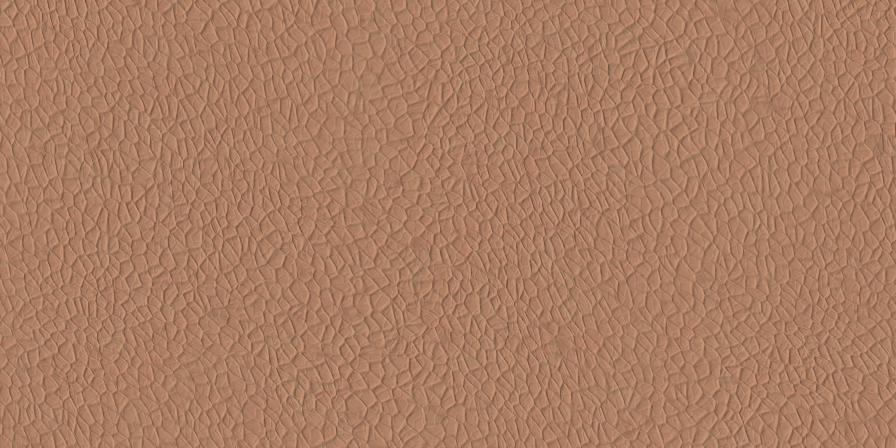
Give the GLSL for this texture, as a WebGL 2 fragment shader.

```glsl
#version 300 es
precision highp float;

#define CELLS_ALONG 27.0
#define CELLS_ACROSS 41.0
#define GRAIN_ANGLE -1.0
#define JITTER 0.95
#define CREASE_WIDTH 0.36
#define RELIEF 0.20
#define CREASE_SHADE 0.05
#define LIGHT_DIR vec2(-0.90, 0.43)
#define SLOPE_STEP 0.0026

uniform vec2 u_resolution;
out vec4 fragColor;

float hash(vec2 p) {
    return fract(sin(dot(p, vec2(127.1, 311.7))) * 43758.5453);
}

vec2 hash2(vec2 p) {
    return vec2(hash(p), hash(p + 57.3));
}

float noise(vec2 p) {
    vec2 cell = floor(p), f = fract(p);
    f = f * f * (3.0 - 2.0 * f);
    float low = mix(hash(cell), hash(cell + vec2(1, 0)), f.x);
    float high = mix(hash(cell + vec2(0, 1)), hash(cell + vec2(1, 1)), f.x);
    return mix(low, high, f.y);
}

vec2 noise2(vec2 p) {
    return vec2(noise(p), noise(p + 31.7)) - 0.5;
}

// Gap between the two nearest seeds: zero along the cell borders
float borderGap(vec2 p) {
    vec2 cell = floor(p), f = fract(p);
    float nearest = 8.0, second = 8.0;
    for (int y = -1; y <= 1; y++) {
        for (int x = -1; x <= 1; x++) {
            vec2 offset = vec2(x, y);
            vec2 seed = offset + 0.5 + JITTER * (hash2(cell + offset) - 0.5);
            float d = length(seed - f);
            second = min(second, max(nearest, d));
            nearest = min(nearest, d);
        }
    }
    return second - nearest;
}

// Pebbles in x, their border gap in y
vec2 leather(vec2 p) {
    vec2 bent = p + 0.07 * noise2(p * 3.0) + 0.014 * noise2(p * 22.0);
    float c = cos(GRAIN_ANGLE), s = sin(GRAIN_ANGLE);
    vec2 grain = vec2(c * bent.x + s * bent.y, c * bent.y - s * bent.x);
    grain *= vec2(CELLS_ALONG, CELLS_ACROSS);

    float gap = borderGap(grain);
    float wrinkle = borderGap(grain * vec2(1.5, 1.3) + 13.4);
    float depth = mix(0.8, 1.2, noise(p * 6.0 + 4.0));
    float pebble = smoothstep(-0.08, CREASE_WIDTH, gap) + 0.38 * gap;
    float fold = 0.36 * smoothstep(-0.04, 0.28, wrinkle);
    float pores = 0.16 * noise(p * 130.0);
    return vec2(depth * (pebble + fold) + pores, gap);
}

void main() {
    vec2 p = gl_FragCoord.xy / u_resolution.y;

    // Surface slope
    vec2 here = leather(p);
    vec2 slope = vec2(leather(p + vec2(SLOPE_STEP, 0.0)).x,
                      leather(p + vec2(0.0, SLOPE_STEP)).x) - here.x;

    // Light falls across the grain; creases stay in slight shade
    float lit = -dot(slope, LIGHT_DIR);
    float crease = 1.0 - smoothstep(0.0, 0.22, here.y);
    float tone = RELIEF * clamp(-lit, -0.75, 0.40) - CREASE_SHADE * crease;
    tone += 0.008 * (noise(p * 2.5 + 9.0) - 0.5);
    tone += 0.030 * (noise(p * 105.0) - 0.5);

    // Reddish pebble flanks against yellowish creases
    float blush = clamp(dot(slope, vec2(-0.3, 0.95)), -0.5, 0.5);
    blush += 0.4 * (noise(p * 26.0 + 2.0) - 0.5) - 0.45 * crease;

    vec3 hide = vec3(0.681, 0.499, 0.392);
    vec3 color = hide + tone * vec3(1.0, 0.94, 0.76);
    color += blush * vec3(0.012, -0.034, -0.022);
    fragColor = vec4(color, 1.0);
}
```
